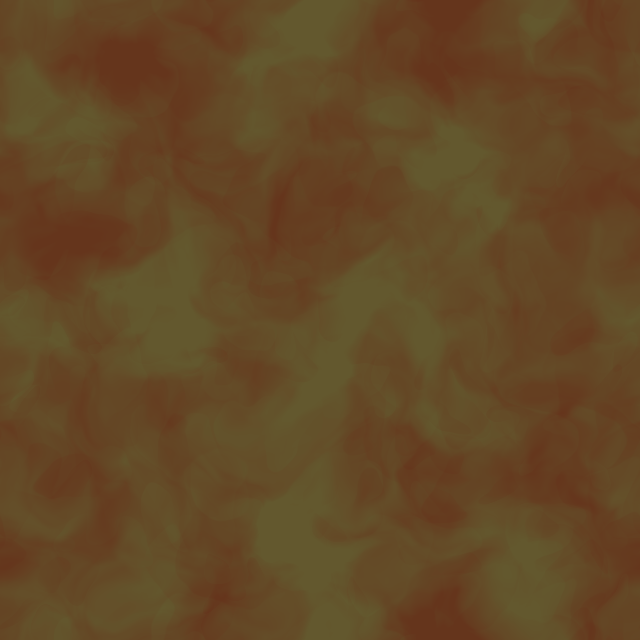
Reproduce this texture procedurally as a WebGL 2 fragment shader.

```glsl
#version 300 es
precision highp float;

uniform vec2 u_resolution;
out vec4 fragColor;

// Integer hash of a wrapped cell, two values in 0..1
vec2 hash2(vec2 cell, float period, uint seed) {
    uvec2 v = uvec2(mod(cell, period) + 0.5) + uvec2(seed * 101u, seed * 57u);
    v = v * 1664525u + 1013904223u;
    v.x += v.y * 1664525u;
    v.y += v.x * 1664525u;
    v ^= v >> 16u;
    v.x += v.y * 1664525u;
    v.y += v.x * 1664525u;
    v ^= v >> 16u;
    return vec2(v & 65535u) / 65535.0;
}

float cornerSlope(vec2 cell, vec2 offset, float period, uint seed) {
    float angle = 6.2832 * hash2(cell, period, seed).x;
    return dot(vec2(cos(angle), sin(angle)), offset);
}

// Gradient noise that repeats after a whole number of cells
float noise(vec2 uv, float period, uint seed) {
    vec2 p = uv * period, cell = floor(p), f = p - cell;
    vec2 w = f * f * f * (f * (f * 6.0 - 15.0) + 10.0);
    vec2 x = vec2(1, 0), y = vec2(0, 1);
    return mix(
        mix(cornerSlope(cell, f, period, seed), cornerSlope(cell + x, f - x, period, seed), w.x),
        mix(cornerSlope(cell + y, f - y, period, seed), cornerSlope(cell + 1.0, f - 1.0, period, seed), w.x),
        w.y);
}

float fbm(vec2 uv, float period, uint seed) {
    float sum = 0.0, amplitude = 1.0;
    for (uint i = 0u; i < 4u; i++) {
        sum += amplitude * noise(uv, period, seed + i);
        amplitude *= 0.45;
        period *= 2.0;
    }
    return sum;
}

// Faint ellipses, crisp along one rim and fading towards the other
float petals(vec2 uv, float period, uint seed) {
    vec2 p = uv * period, cell = floor(p);
    float sum = 0.0;
    for (int j = -1; j <= 1; j++) {
        for (int i = -1; i <= 1; i++) {
            vec2 c = cell + vec2(i, j);
            vec2 shape = hash2(c, period, seed + 1u);
            vec2 d = p - c - hash2(c, period, seed);
            float angle = 6.2832 * shape.x;
            vec2 axis = vec2(cos(angle), sin(angle));
            vec2 q = vec2(dot(d, axis), dot(d, vec2(-axis.y, axis.x)));
            q /= vec2(0.95, mix(0.3, 0.75, shape.y));
            float rim = 1.0 - smoothstep(0.94, 1.0, length(q));
            float tone = hash2(c, period, seed + 2u).x - 0.5;
            sum += tone * rim * smoothstep(-0.4, 0.9, q.x);
        }
    }
    return sum;
}

void main() {
    vec2 uv = gl_FragCoord.xy / u_resolution;

    // Swirling distortion, with folds for the creases
    vec2 swirl = vec2(fbm(uv, 4.0, 11u), fbm(uv, 4.0, 23u));
    vec2 folds = abs(vec2(noise(uv + 0.05 * swirl, 8.0, 31u), noise(uv + 0.05 * swirl, 8.0, 37u)));
    vec2 warped = uv + 0.07 * swirl + 0.10 * folds;

    // Soft clouds
    float tone = 0.555 + 0.92 * fbm(warped, 5.0, 41u);
    tone += 0.22 * noise(warped + 0.06 * swirl.yx, 3.0, 53u);

    // Thin veils and wisps over them
    tone += 0.26 * petals(uv + 0.07 * swirl, 6.0, 61u);
    tone += 0.30 * petals(uv + 0.08 * swirl.yx, 11.0, 71u);
    tone += 0.24 * petals(uv + 0.08 * swirl + 0.03 * folds, 19.0, 79u);
    tone += 0.28 * (abs(noise(warped + 0.08 * folds.yx, 11.0, 83u)) - 0.2);
    tone += 0.16 * (0.2 - abs(noise(warped + 0.09 * swirl.yx, 17.0, 89u)));

    // Rust brown to olive
    vec3 rust = vec3(0.398, 0.208, 0.11);
    vec3 olive = vec3(0.388, 0.346, 0.18);
    fragColor = vec4(mix(rust, olive, clamp(tone, 0.0, 1.0)), 1.0);
}
```
